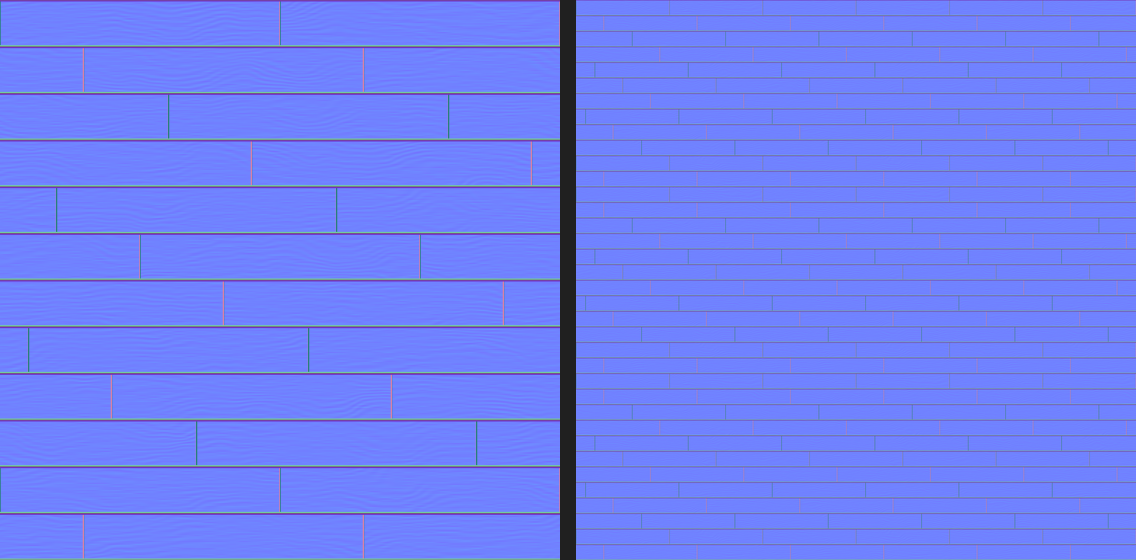
Left: one tile. Right: repeated 3 by 3.
This texture map is drawn by a Shadertoy shader. Its source:

```glsl
// Tiling normal map of staggered wooden floor boards with bevelled joints and fine grain.

float hash(vec2 p) {
    return fract(sin(dot(p, vec2(127.1, 311.7))) * 43758.55);
}

float noise(vec2 p) {
    vec2 cell = floor(p);
    vec2 f = fract(p);
    f = f * f * (3.0 - 2.0 * f);
    float low = mix(hash(cell), hash(cell + vec2(1, 0)), f.x);
    float high = mix(hash(cell + vec2(0, 1)), hash(cell + vec2(1, 1)), f.x);
    return mix(low, high, f.y);
}

// Grain height: warped growth rings that fade in patches, plus thin fibres.
float grainHeight(vec2 p, vec2 seed) {
    float warp = noise(p * vec2(0.8, 1.6) + seed) * 4.0
               + noise(p * vec2(2.5, 4.0) + seed) * 0.7;
    float rings = sin(6.2832 * (p.y * 8.0 + warp));
    float patches = noise(p * vec2(1.2, 3.0) + seed + 7.0);
    float fibres = noise(p * vec2(4.0, 32.0) + seed);
    return rings * patches * 0.6 + fibres;
}

// Share of a pixel of the given size, centred on s, that lies between a and b.
float coverage(float s, float a, float b, float pixel) {
    float overlap = min(b, s + 0.5 * pixel) - max(a, s - 0.5 * pixel);
    return clamp(overlap / pixel, 0.0, 1.0);
}

void mainImage(out vec4 fragColor, in vec2 fragCoord) {
    vec2 uv = fragCoord / iResolution.xy;
    vec2 pixel = 12.0 / iResolution.xy;

    // Twelve rows counted from the top, two boards each, shifted by 0.3 board per row.
    float y = (1.0 - uv.y) * 12.0;
    float row = floor(y);
    float x = uv.x * 2.0 - 0.3 * row;
    float board = mod(floor(x), 2.0);

    // Board coordinates and signed distances to joints, in row heights.
    vec2 local = vec2(fract(x) * 6.0, fract(y));
    vec2 joint = vec2((fract(x + 0.5) - 0.5) * 6.0, fract(y + 0.5) - 0.5);

    // Grain slopes tint the flat surface.
    vec2 seed = vec2(row * 17.3, board * 41.7 + row * 5.1);
    float height = grainHeight(local, seed);
    float slopeX = grainHeight(local + vec2(0.025, 0.0), seed) - height;
    float slopeY = grainHeight(local + vec2(0.0, 0.025), seed) - height;
    vec3 color = vec3(0.44, 0.51, 1.0);
    color += vec3(0.035 * slopeX - 0.012 * slopeY, 0.045 * slopeY, 0.0);

    // End joints: the wider bevel changes side from row to row.
    float phase = mod(row, 5.0);
    float lean = phase < 0.5 ? 0.0 : cos(3.14159 * phase);
    float leftBevel = 0.016 * (1.0 - 0.7 * lean);
    float rightBevel = 0.016 * (1.0 + 0.7 * lean);
    float left = coverage(joint.x, -leftBevel, 0.0, pixel.x);
    float right = coverage(joint.x, 0.0, rightBevel, pixel.x);
    color = color * (1.0 - left - right)
          + vec3(0.85, 0.5, 0.64) * left
          + vec3(0.15, 0.5, 0.48) * right;

    // Row joints: green bevel above, dark core, purple bevel below.
    float above = coverage(joint.y, -0.032, -0.008, pixel.y);
    float core = coverage(joint.y, -0.008, 0.008, pixel.y);
    float below = coverage(joint.y, 0.008, 0.032, pixel.y);
    color = color * (1.0 - above - core - below)
          + vec3(0.44, 0.82, 0.62) * above
          + vec3(0.48, 0.38, 0.42) * core
          + vec3(0.45, 0.16, 0.78) * below;

    fragColor = vec4(color, 1.0);
}
```
